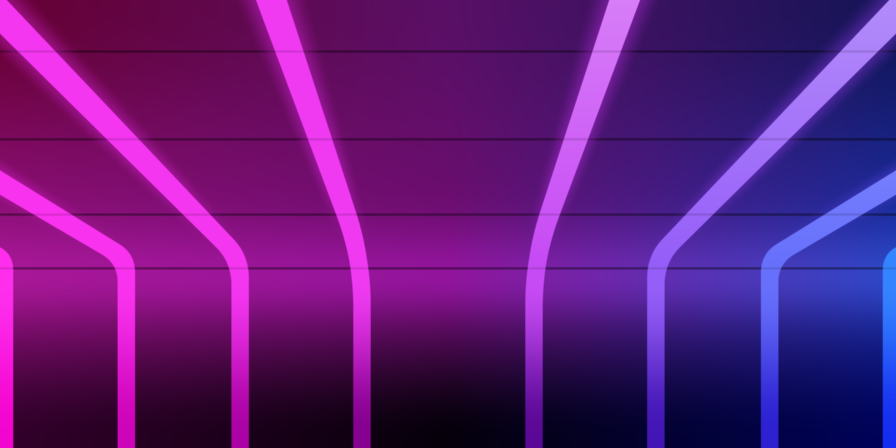
A Shadertoy shader for this background:

```glsl
// A stage of bent neon tubes, mirrored about the centre, before a panelled wall.
// Each tube is the smooth union of a vertical and a slanted line; the wall, the
// floor and the tubes take their colours from three-stop horizontal ramps.

// Geometry, in units of canvas height
const vec4 TUBE_OFFSET = vec4(0.192, 0.464, 0.718, 0.990); // from centre
const vec4 TUBE_SLOPE = vec4(0.35, 0.98, 1.66, 2.30);      // run over rise
const vec4 SEAM_HEIGHT = vec4(0.885, 0.689, 0.521, 0.401);
const float BEND_HEIGHT = 0.422;
const float BEND_ROUNDING = 0.035;
const float TUBE_RADIUS = 0.0195;
const float TUBE_WIDENING = 0.013;
const float HALO_WIDTH = 0.036;
const float HALO_WIDENING = 0.046;
const float HALO_STRENGTH = 0.58;
const float HORIZON = 0.385;
const float HORIZON_SPREAD = 0.105;
const float SEAM_WIDTH = 0.0028;
const float SEAM_DARKNESS = 0.42;

// Colour at left, middle and right
const mat3 WALL_TOP = mat3(0.40, 0.00, 0.20, 0.35, 0.06, 0.40, 0.07, 0.08, 0.34);
const mat3 WALL_LOW = mat3(0.55, 0.06, 0.47, 0.42, 0.05, 0.43, 0.10, 0.17, 0.62);
const mat3 GLOW = mat3(0.66, 0.09, 0.59, 0.57, 0.08, 0.61, 0.17, 0.28, 0.78);
const mat3 FLOOR = mat3(0.20, 0.00, 0.17, 0.02, 0.00, 0.04, 0.00, 0.01, 0.36);
const mat3 TUBE_TOP = mat3(1.00, 0.18, 0.93, 0.92, 0.24, 0.95, 0.20, 0.52, 1.00);
const mat3 TUBE_FOOT = mat3(0.96, 0.02, 0.82, 0.42, 0.00, 0.50, 0.08, 0.18, 0.95);

vec3 ramp(mat3 stops, float x) {
    x = clamp(x, 0.0, 1.0);
    return x < 0.5 ? mix(stops[0], stops[1], 2.0 * x)
                   : mix(stops[1], stops[2], 2.0 * x - 1.0);
}

float smoothMin(float a, float b, float k) {
    float h = max(k - abs(a - b), 0.0) / k;
    return min(a, b) - 0.25 * h * h * k;
}

// Distance to a tube's centre line; p is measured outward and up from its bend
float tubeDistance(vec2 p, float slope) {
    float slanted = (p.x - slope * p.y) / sqrt(1.0 + slope * slope);
    return abs(smoothMin(p.x, slanted, BEND_ROUNDING));
}

vec3 background(float x, float y) {
    vec3 wall = mix(ramp(WALL_LOW, x), ramp(WALL_TOP, x), smoothstep(0.45, 1.0, y));
    float fromHorizon = (y - HORIZON) / HORIZON_SPREAD;
    wall = mix(wall, ramp(GLOW, x), exp(-fromHorizon * fromHorizon));
    return mix(ramp(FLOOR, x), wall, smoothstep(0.02, HORIZON, y));
}

float seams(float y, float pixel) {
    float shade = 0.0;
    for (int i = 0; i < 4; i++) {
        float d = abs(y - SEAM_HEIGHT[i]);
        shade = max(shade, 1.0 - smoothstep(0.0, SEAM_WIDTH + pixel, d));
    }
    return shade * SEAM_DARKNESS;
}

void mainImage(out vec4 fragColor, in vec2 fragCoord) {
    float pixel = 1.0 / iResolution.y;
    float x = fragCoord.x / iResolution.x;
    vec2 p = fragCoord * pixel;
    p.x -= 0.5 * iResolution.x * pixel;
    float side = p.x < 0.0 ? -1.0 : 1.0;
    float rise = clamp((p.y - BEND_HEIGHT) / (1.0 - BEND_HEIGHT), 0.0, 1.0);

    vec3 color = background(x, p.y);
    float seam = seams(p.y, pixel);
    color *= 1.0 - seam;

    float radius = TUBE_RADIUS + TUBE_WIDENING * rise;
    float haloWidth = HALO_WIDTH + HALO_WIDENING * rise;
    float haloFade = HALO_STRENGTH * smoothstep(0.0, 0.35, rise);

    for (int i = 0; i < 4; i++) {
        vec2 local = vec2(abs(p.x) - TUBE_OFFSET[i], p.y - BEND_HEIGHT);
        float d = tubeDistance(local, TUBE_SLOPE[i]);
        float baseX = 0.5 + 0.5 * side * TUBE_OFFSET[i];

        // Lit upper part, darker foot, paler far end on the right
        vec3 lit = ramp(TUBE_TOP, baseX);
        vec3 tube = mix(ramp(TUBE_FOOT, baseX), lit, smoothstep(0.03, 0.38, p.y));
        tube = mix(tube, vec3(1.0), 0.28 * rise * step(0.0, side));

        // Soft halo along the slanted part, then the tube itself
        float halo = haloFade * (1.0 - smoothstep(0.4 * radius, haloWidth, d));
        color = mix(color, lit * vec3(0.85, 0.55, 0.85), halo);
        float cover = 1.0 - smoothstep(radius - pixel, radius + pixel, d);
        color = mix(color, tube * (1.0 - 0.3 * seam), cover);
    }
    fragColor = vec4(color, 1.0);
}
```
